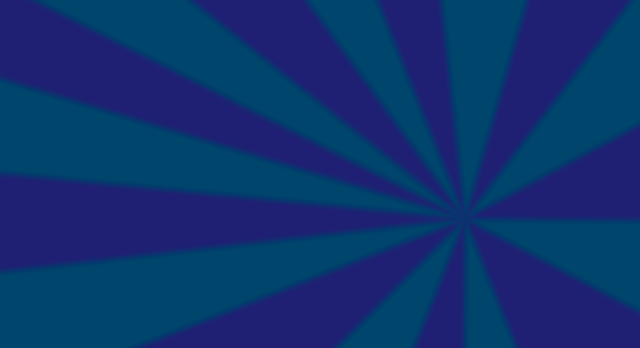
Reproduce this background procedurally as a Shadertoy shader.

```glsl
// Sunburst of uneven teal beams on indigo, fanning out from a low right apex.
// Each beam edge is a ray: counting the rays passed gives the colour, and the
// distance to the nearest ray gives a soft border of constant width.

const vec2  APEX     = vec2(0.7268, 0.371);       // fraction of the canvas
const float SOFTNESS = 0.0165;                    // half border, in canvas heights
const vec3  INDIGO   = vec3(0.122, 0.125, 0.450);
const vec3  TEAL     = vec3(-0.030, 0.270, 0.420); // negative red clips to keep borders green

// Beam edges in degrees, counter-clockwise from the right; teal starts at even entries
const int EDGE_COUNT = 18;
const float EDGE_ANGLES[EDGE_COUNT] = float[](
    28.3, 52.8, 74.1, 96.3, 111.8, 126.0, 141.4, 153.1, 163.2,
    174.4, 186.5, 201.4, 225.0, 248.5, 269.6, 291.8, 331.9, 359.5);

// Distance from p to a ray leaving the origin along a unit direction
float rayDistance(vec2 p, vec2 direction) {
    return length(p - direction * max(dot(p, direction), 0.0));
}

// Signed distance to the beam borders, positive inside teal
float beamDistance(vec2 p) {
    float angle = mod(degrees(atan(p.y, p.x)), 360.0);
    float nearest = 1e3;
    float side = -1.0;
    for (int i = 0; i < EDGE_COUNT; i++) {
        float bearing = radians(EDGE_ANGLES[i]);
        nearest = min(nearest, rayDistance(p, vec2(cos(bearing), sin(bearing))));
        if (angle > EDGE_ANGLES[i]) side = -side;
    }
    return side * nearest;
}

void mainImage(out vec4 fragColor, in vec2 fragCoord) {
    vec2 p = (fragCoord - APEX * iResolution.xy) / iResolution.y;
    p.x += 1e-6; // keeps atan defined at the apex

    float teal = smoothstep(-SOFTNESS, SOFTNESS, beamDistance(p));
    vec3 color = mix(INDIGO, TEAL, teal);
    fragColor = vec4(clamp(color, 0.0, 1.0), 1.0);
}
```
